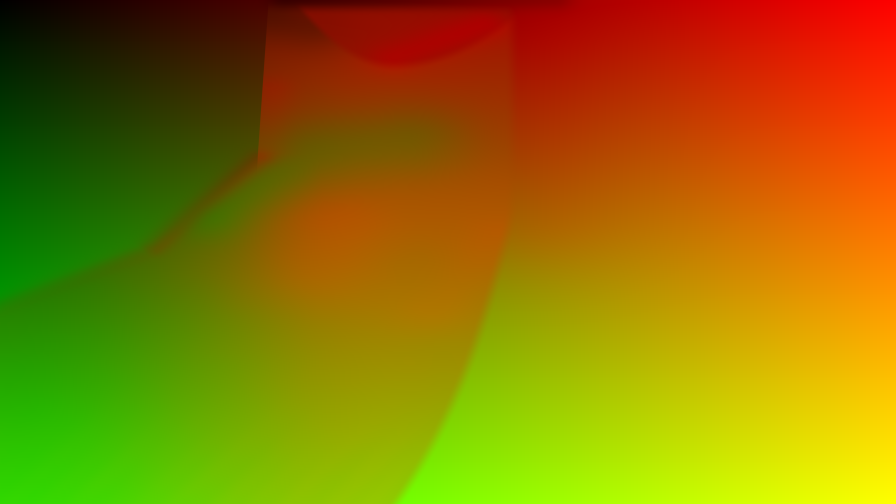
Give the GLSL for this texture map, as a Shadertoy shader.

```glsl
// A coordinate texture map: red grows to the right, green grows downward.
// A draped figure bends those coordinates; it is built from soft edge curves,
// smooth ramps, capsule-shaped glows and a little gradient noise.

#define EDGE_SOFTNESS 0.009
#define NOISE_SCALE 7.0
#define NOISE_AMOUNT 0.03
#define STREAK_AMOUNT 0.02
#define WARM_GLOW vec2(0.10, -0.035)
#define SIDE_GLOW vec2(0.065, -0.06)
#define GREEN_BAND vec2(-0.17, 0.10)
#define RIDGE_TINT vec2(0.09, -0.08)
#define COLLAR_COLOR vec2(0.56, 0.05)

float ramp(float a, float b, float x) {
    return clamp((x - a) / (b - a), 0.0, 1.0);
}

vec2 hashGradient(vec2 cell) {
    float angle = 6.2832 * fract(sin(dot(cell, vec2(127.1, 311.7))) * 43758.5);
    return vec2(cos(angle), sin(angle));
}

float gradientNoise(vec2 p) {
    vec2 i = floor(p), f = fract(p);
    vec2 w = f * f * f * (f * (f * 6.0 - 15.0) + 10.0);
    vec2 e = vec2(1.0, 0.0);
    float a = dot(hashGradient(i), f);
    float b = dot(hashGradient(i + e.xy), f - e.xy);
    float c = dot(hashGradient(i + e.yx), f - e.yx);
    float d = dot(hashGradient(i + e.xx), f - e.xx);
    return mix(mix(a, b, w.x), mix(c, d, w.x), w.y);
}

float fbm(vec2 p) {
    float sum = 0.0, gain = 0.5;
    for (int i = 0; i < 3; i++) {
        sum += gain * gradientNoise(p);
        p = p * 2.0 + 3.7;
        gain *= 0.5;
    }
    return sum;
}

// Soft glow around the segment a-b
float glow(vec2 p, vec2 a, vec2 b, float radius) {
    vec2 pa = p - a, ba = b - a;
    float t = clamp(dot(pa, ba) / max(dot(ba, ba), 1e-5), 0.0, 1.0);
    vec2 d = (pa - ba * t) / radius;
    return exp(-dot(d, d));
}

// Upper left outline: height of the shoulder for each x
float shoulderEdge(float x) {
    return 0.605 - 0.115 * ramp(0.0, 0.17, x)
                 - 0.165 * ramp(0.17, 0.285, x)
                 - 0.33 * ramp(0.287, 0.300, x);
}

// Right outline: x of the side for each height
float sideEdge(float y) {
    float d = max(y - 0.42, 0.0);
    return 0.572 - 0.14 * d - 0.25 * d * d * d;
}

float figureMask(vec2 p) {
    float left = smoothstep(-0.018, 0.022, p.y - shoulderEdge(p.x));
    float right = smoothstep(-EDGE_SOFTNESS, EDGE_SOFTNESS, sideEdge(p.y) - p.x);
    return left * right * smoothstep(0.0, 0.03, p.y);
}

vec2 figureColor(vec2 p) {
    // Broad bent coordinates
    vec2 c = vec2(mix(0.14, 0.62, smoothstep(0.0, 0.45, p.x)), 0.04 + 0.72 * p.y);
    c.y += 0.09 * smoothstep(0.4, 0.04, p.x) * smoothstep(0.45, 0.9, p.y);
    c.x += 0.05 * smoothstep(0.75, 1.0, p.y) * smoothstep(0.4, 0.15, p.x);
    c += vec2(-0.06, 0.04) * smoothstep(0.7, 1.0, p.y) * smoothstep(0.3, 0.5, p.x);

    // Warm centre and cool band
    c += WARM_GLOW * glow(p, vec2(0.345, 0.45), vec2(0.345, 0.54), 0.08);
    c += WARM_GLOW * 0.6 * glow(p, vec2(0.56, 0.47), vec2(0.49, 0.61), 0.05);
    c.x += 0.04 * glow(p, vec2(0.42, 0.42), vec2(0.54, 0.4), 0.1);
    float band = max(glow(p, vec2(0.24, 0.42), vec2(0.35, 0.305), 0.055),
                     glow(p, vec2(0.35, 0.3), vec2(0.45, 0.275), 0.075));
    c += GREEN_BAND * band;

    // Dark upper corner and red left rim
    c.x -= 0.17 * glow(p, vec2(0.3, 0.03), vec2(0.35, 0.05), 0.05);
    c += vec2(0.07, -0.04) * glow(p, vec2(0.302, 0.18), vec2(0.3, 0.29), 0.03);

    // Open collar with a bright lower fold
    float across = (p.x - 0.44) / (p.x < 0.44 ? 0.1 : 0.14);
    float collar = 0.025 + 0.105 * (1.0 - across * across);
    c = mix(c, COLLAR_COLOR, 0.75 * smoothstep(-0.012, 0.012, collar - p.y));
    c += vec2(0.09, -0.05) * glow(p, vec2(0.44, 0.115), vec2(0.54, 0.05), 0.03);

    // Soft mottling and diagonal streaks near the hem
    c += vec2(1.0, -0.5) * NOISE_AMOUNT * fbm(p * NOISE_SCALE);
    vec2 streak = vec2(p.x + 0.6 * p.y, p.x - p.y) * vec2(32.0, 3.0);
    c.x += STREAK_AMOUNT * gradientNoise(streak) * smoothstep(0.75, 1.0, p.y);
    return c;
}

void mainImage(out vec4 fragColor, in vec2 fragCoord) {
    vec2 p = fragCoord / iResolution.xy;
    p.y = 1.0 - p.y;

    // Plain coordinates, warmed beside the figure
    vec2 ground = p + SIDE_GLOW * glow(p, vec2(0.58, 0.1), vec2(0.59, 0.44), 0.1);
    vec2 color = mix(ground, figureColor(p), figureMask(p));

    // Thin brown ridge along the shoulder
    float ridge = max(glow(p, vec2(0.29, 0.315), vec2(0.17, 0.49), 0.016),
                      0.5 * glow(p, vec2(0.17, 0.49), vec2(0.0, 0.6), 0.015));
    color += RIDGE_TINT * ridge;
    color.x -= 0.1 * glow(p, vec2(0.32, 0.0), vec2(0.62, 0.0), 0.02);
    fragColor = vec4(clamp(color, 0.0, 1.0), 0.0, 1.0);
}
```
